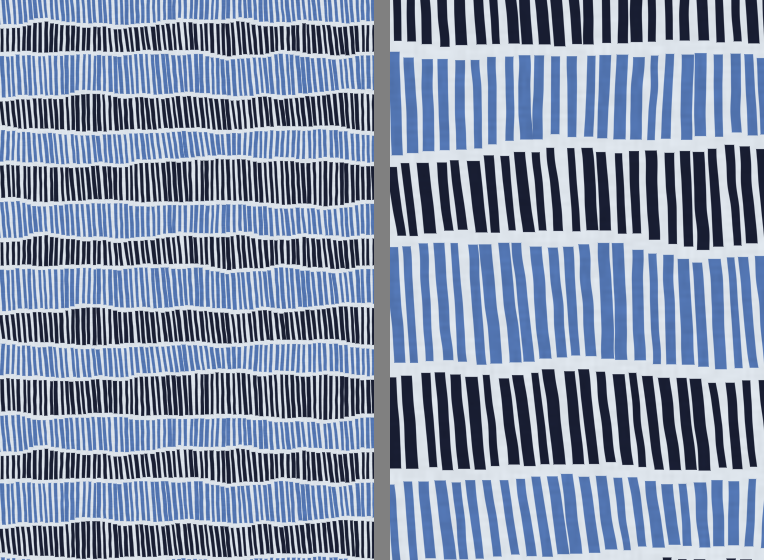
Left, the full canvas; right, a detail of the centre.
This pattern is drawn by a Shadertoy shader. Its source:

```glsl
// Lengths are in units of the canvas height.
const vec3 CLOTH = vec3(0.865, 0.892, 0.920);
const vec3 NAVY = vec3(0.095, 0.115, 0.195);
const vec3 BLUE = vec3(0.320, 0.455, 0.690);

const int BANDS = 6;              // bands in one vertical repeat
const int EDGE_COUNT = 17;        // band edges down the canvas
const float REPEAT = 0.3815;      // height of one repeat
const float FIRST_EDGE = 0.0425;  // distance of edge 0 from the top
const float EDGES[BANDS] = float[](0.0, 0.147, 0.334, 0.502, 0.645, 0.836);

const float WAVE_HEIGHT = 0.0068;
const float WAVE_FREQ = 12.0;
const float PITCH = 0.0096;       // spacing of the bars
const float HALF_WIDTH = 0.305;   // in pitches
const float WIDTH_VARY = 0.15;
const float SHIFT_VARY = 0.26;
const float TAPER_VARY = 0.12;
const float SLANT = 0.0062;
const float BAND_MARGIN = 0.0038;
const float END_VARY = 0.0024;
const float WOBBLE = 0.0009;
const float WEAVE = 0.055;

float hash(vec2 cell) {
    uvec2 q = uvec2(ivec2(cell)) * uvec2(1597334673u, 3812015801u);
    uint n = (q.x ^ q.y) * 1597334673u;
    n = (n ^ (n >> 15)) * 2246822519u;
    n ^= n >> 13;
    return float(n >> 8) / 16777216.0;
}

float noise(vec2 p) {
    vec2 i = floor(p), f = fract(p);
    f = f * f * (3.0 - 2.0 * f);
    float low = mix(hash(i), hash(i + vec2(1, 0)), f.x);
    float high = mix(hash(i + vec2(0, 1)), hash(i + vec2(1, 1)), f.x);
    return mix(low, high, f.y);
}

int bandInRepeat(int band) {
    return (band + BANDS) % BANDS;
}

// Wavy boundary above the given band, measured down from the top.
float edgeDepth(int band, float x) {
    int r = bandInRepeat(band);
    float tile = floor(float(band) / float(BANDS));
    float wave = noise(vec2(x * WAVE_FREQ, 100 + r)) - 0.5;
    wave += 0.5 * (noise(vec2(x * WAVE_FREQ * 2.3, 120 + r)) - 0.5);
    return FIRST_EDGE + (tile + EDGES[r]) * REPEAT + 2.0 * WAVE_HEIGHT * wave;
}

// Signed distance to one hand-cut bar.
float barDistance(vec2 p, int band, float index) {
    float seed = float(bandInRepeat(band) * 8);
    float shift = SHIFT_VARY * (hash(vec2(index, seed)) - 0.5);
    float x = (index + 0.5 + shift) * PITCH;

    float top = edgeDepth(band, x) + BAND_MARGIN
        + END_VARY * (hash(vec2(index, seed + 1.0)) - 0.5);
    float bottom = edgeDepth(band + 1, x) - BAND_MARGIN
        + END_VARY * (hash(vec2(index, seed + 2.0)) - 0.5);
    float along = (p.y - top) / (bottom - top) - 0.5;

    // Neighbouring bars share a lean, mostly towards the upper left.
    float lean = 1.5 * noise(vec2(index * 0.13, seed + 3.0)) - 0.4
        + 0.3 * (hash(vec2(index, seed + 4.0)) - 0.5);
    float halfWidth = HALF_WIDTH
        + WIDTH_VARY * (hash(vec2(index, seed + 5.0)) - 0.5)
        + TAPER_VARY * (hash(vec2(index, seed + 6.0)) - 0.5) * along;
    float wobble = WOBBLE * (noise(vec2(p.y * 70.0, index)) - 0.5);

    float side = abs(p.x - x - SLANT * lean * along + wobble) - halfWidth * PITCH;
    return max(side, max(top - p.y, p.y - bottom));
}

void mainImage(out vec4 fragColor, in vec2 fragCoord) {
    vec2 p = fragCoord / iResolution.y;
    p.y = 1.0 - p.y;
    float pixel = 1.0 / iResolution.y;

    // Find the band between two wavy edges.
    int band = -1;
    for (int k = 0; k < EDGE_COUNT; k++) {
        if (p.y > edgeDepth(k, p.x)) band = k;
    }

    // Nearest of the leaning bars around this point.
    float d = 1.0;
    float nearest = floor(p.x / PITCH);
    for (int j = -2; j <= 2; j++) {
        d = min(d, barDistance(p, band, nearest + float(j)));
    }
    float ink = 1.0 - smoothstep(-0.75 * pixel, 0.75 * pixel, d);
    vec3 dye = bandInRepeat(band) % 2 == 0 ? NAVY : BLUE;
    vec3 color = mix(CLOTH, dye, ink);

    // Fine crossed threads.
    float weave = noise(p * vec2(420.0, 110.0)) + noise(p * vec2(110.0, 420.0)) - 1.0;
    color *= 1.0 + WEAVE * weave * mix(0.5, 1.0, ink);

    fragColor = vec4(color, 1.0);
}
```
